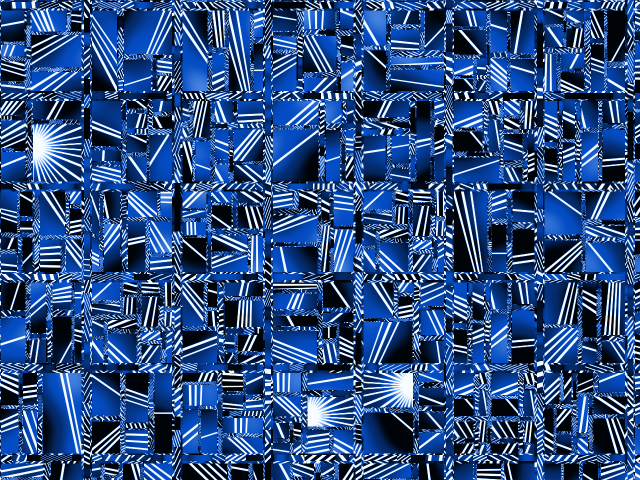
Give the GLSL for this background, as a Shadertoy shader.

```glsl
// Electric blue grid of shattered glass panes, framed by dashed bands and crossed by white rays.

const float PITCH = 0.1887;                  // cell size, in canvas heights
const vec2  ORIGIN = vec2(0.1806, 0.045);    // a crossing of two main bands
const float BAND = 0.056;                    // half width of main bands, in cells
const float STRIP = 0.036;                   // half width of inner strips
const float RAY = 0.0115;                    // half width of white rays
const float BURST_SHARE = 0.2;               // share of large panes with a glowing burst
const float BURST_SIZE = 0.3;                // smallest pane side that can hold a burst
const float SKIP_SHARE = 0.3;                // share of cuts left out
const int   CUTS = 4;
const int   SAMPLES = 2;                     // antialiasing samples per axis
const vec3  BLACK = vec3(0.0, 0.01, 0.03);
const vec3  NAVY = vec3(0.015, 0.16, 0.4);
const vec3  BLUE = vec3(0.015, 0.3, 0.77);
const vec3  PALE = vec3(0.5, 0.7, 0.96);
const vec3  WHITE = vec3(0.97, 0.99, 1.0);

float rnd(float n) { return fract(sin(n * 12.9898) * 43758.5); }

// Tone 0 is black, 1 is full blue, 2 is white
vec3 ramp(float tone) {
    vec3 c = mix(BLACK, NAVY, smoothstep(0.08, 0.5, tone));
    c = mix(c, BLUE, smoothstep(0.45, 1.0, tone));
    c = mix(c, PALE, smoothstep(1.0, 1.6, tone));
    return mix(c, WHITE, smoothstep(1.5, 2.0, tone));
}

// Three lanes of slanted dashes, cut into uneven segments
float strip(float along, float across, float halfWidth, float seed, float px) {
    float v = across / halfWidth;
    float lane = step(-0.55, v) + step(0.65, v);
    float u = along / (halfWidth * (lane == 1.0 ? 4.0 : 2.2)) + seed;
    u += 0.3 * sin(2.0 * u);
    float s = seed + lane * 17.3 + floor(u) * 1.37;
    float slant = (rnd(s) - 0.5) * 6.0;
    float period = halfWidth * mix(0.9, 2.2, rnd(s + 1.0));
    float d = abs(fract((along + slant * across) / period + rnd(s + 5.0)) - 0.5) * period;
    float soft = px * sqrt(1.0 + slant * slant) * 0.35;
    float width = period * mix(0.1, 0.24, rnd(s + 2.0));
    float dash = 1.0 - smoothstep(width - soft, width + soft, d);
    dash *= step(0.3, rnd(s + 3.0));
    float tone = rnd(s + 4.0) * (0.6 + 0.5 * sin(fract(u) * 3.1416));
    return mix(tone, 2.0, dash);
}

// Gradient pane with a few fanned rays, or a burst from one edge
float pane(vec2 q, vec2 size, float seed, float level, float px) {
    float angle = floor(rnd(seed) * 8.0) * 0.785 + (rnd(seed + 1.0) - 0.5) * 0.8;
    vec2 dir = vec2(cos(angle), sin(angle));
    float a = dot(q, dir), b = dot(q, vec2(-dir.y, dir.x));
    float phase = rnd(seed + 2.0) * 6.283;
    float tone = level + 0.52 * sin(b * 5.5 + phase) + 0.16 * sin(a * 7.0 + phase * 2.0);
    float small = min(size.x, size.y);

    if (small > BURST_SIZE && rnd(seed + 3.0) < BURST_SHARE) {
        vec2 r = q - size * 0.5 * vec2(sign(rnd(seed + 4.0) - 0.5), rnd(seed + 5.0) - 0.5);
        float dist = length(r);
        float rayAngle = atan(r.y, abs(r.x)) * 6.0;
        float d = abs(fract(rayAngle + 0.3 * sin(rayAngle)) - 0.5) * dist / 6.0;
        float ray = 1.0 - smoothstep(RAY - px * 0.4, RAY + px * 0.4, d);
        float glow = 1.9 * exp(-dist * dist * 14.0);
        return max(0.35 + glow, ray * 2.0);
    }

    float fan = 1.0 + (rnd(seed + 6.0) - 0.5) * 2.0 * a;
    float period = mix(0.042, 0.075, rnd(seed + 7.0));
    float x = (b / fan - (rnd(seed + 8.0) - 0.7) * 0.7 * small) / period;
    float count = floor(rnd(seed + 9.0) * 3.6);
    float line = clamp(floor(x + 0.5), 0.0, count);
    float d = abs(x - line) * period * fan;
    float width = RAY * mix(0.7, 1.3, rnd(seed + line)) * mix(1.0, fan, 0.5);
    float ray = 1.0 - smoothstep(width - px * 0.4, width + px * 0.4, d);
    return mix(tone, 2.0, ray);
}

float mosaic(vec2 p, float px) {
    // Main bands between cells
    vec2 knot = floor(p + 0.5), off = p - knot;
    if (abs(off.x) < BAND) return strip(p.y, off.x, BAND, knot.x * 3.7 + 1.0, px);
    if (abs(off.y) < BAND) return strip(p.x, off.y, BAND, knot.y * 5.3 + 50.0, px);

    // Random cuts inside the cell, alternating axes
    vec2 cell = floor(p), f = p - cell;
    vec2 lo = vec2(BAND), hi = vec2(1.0 - BAND);
    float seed = rnd(cell.x * 1.71 + cell.y * 7.93 + 3.0) * 97.0;
    float level = mix(0.26, 0.68, rnd(seed + 20.0));
    for (int i = 0; i < CUTS; i++) {
        int k = i % 2;
        float size = hi[k] - lo[k];
        bool skip = i > 0 && rnd(seed + 11.0) < SKIP_SHARE;
        if (size < 0.28 || skip) { seed += 2.3; continue; }
        float cut = mix(lo[k], hi[k], mix(0.28, 0.75, rnd(seed + 12.0)));
        float w = STRIP * mix(0.6, 1.3, rnd(seed + 13.0)) * mix(0.6, 1.0, size);
        float side = f[k] - cut;
        if (abs(side) < w) return strip(f[1 - k], side, w, seed, px);
        if (side < 0.0) hi[k] = cut - w; else lo[k] = cut + w;
        seed = rnd(seed + step(0.0, side) * 7.3 + float(i) * 3.1) * 97.0;
    }
    return pane(f - 0.5 * (lo + hi), hi - lo, seed, level, px);
}

void mainImage(out vec4 fragColor, in vec2 fragCoord) {
    float px = 1.0 / (iResolution.y * PITCH);
    vec3 color = vec3(0.0);
    for (int i = 0; i < SAMPLES * SAMPLES; i++) {
        vec2 jitter = (vec2(i % SAMPLES, i / SAMPLES) + 0.5) / float(SAMPLES) - 0.5;
        vec2 p = ((fragCoord + jitter) / iResolution.y - ORIGIN) / PITCH;
        color += ramp(mosaic(p, px));
    }
    fragColor = vec4(color / float(SAMPLES * SAMPLES), 1.0);
}
```
